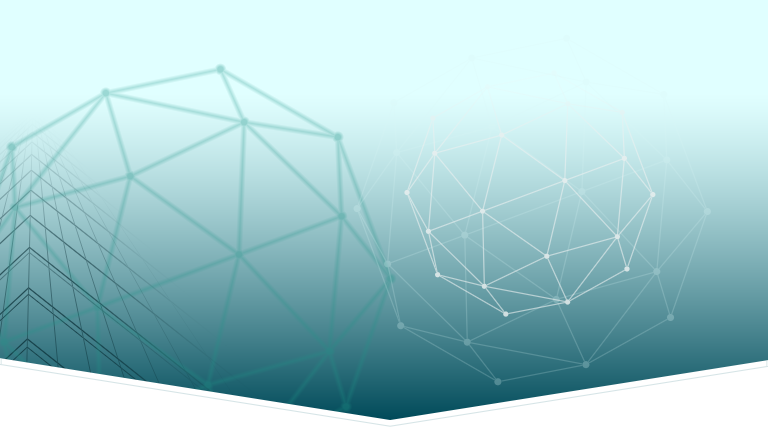
Give the GLSL for this background, as a WebGL 1 fragment shader.

```glsl
precision highp float;
uniform vec2 u_resolution;

float segmentDistance(vec2 p, vec2 a, vec2 b) {
  vec2 ab = b - a;
  vec2 ap = p - a;
  return length(ap - ab * clamp(dot(ap, ab) / dot(ab, ab), 0.0, 1.0));
}

float stroke(float dist, float halfWidth, float soft) {
  return clamp((halfWidth - dist) / soft + 0.5, 0.0, 1.0);
}

// Mirrors a vertex into one quadrant, then leans the solid slightly
vec2 project(vec3 v, vec2 side) {
  return v.xy * side - vec2(0.0, 0.058 * v.z);
}

// Front half of a dodecahedron with raised faces, seen along an edge midpoint
float mesh(vec2 p, vec2 center, float radius, float halfWidth, float dotRadius, float soft) {
  float scale = radius / 1.732;
  vec2 d = (p - center) / scale;
  vec2 q = vec2(0.349 * d.x - 0.937 * d.y, 0.937 * d.x + 0.349 * d.y);
  if (length(q) > 1.95) return 0.0;

  float line = 9.0;
  float node = 9.0;
  for (int i = 0; i < 4; i++) {
    float n = float(i);
    vec2 side = vec2(mod(n, 2.0), floor(n / 2.0)) * 2.0 - 1.0;

    // Corners of the dodecahedron
    vec2 front = project(vec3(0.0, 0.618, 1.618), side);
    vec2 cube = project(vec3(1.0), side);
    vec2 end = project(vec3(1.618, 0.0, 0.618), side);
    vec2 rim = project(vec3(0.618, 1.618, 0.0), side);
    // Raised face centers
    vec2 face = project(vec3(0.911, 0.0, 1.473), side);
    vec2 sideFace = project(vec3(0.0, 1.473, 0.911), side);
    vec2 rimFace = project(vec3(1.473, 0.911, 0.0), side);

    line = min(line, segmentDistance(q, front, project(vec3(0.0, -0.618, 1.618), side)));
    line = min(line, segmentDistance(q, rim, project(vec3(-0.618, 1.618, 0.0), side)));
    line = min(line, segmentDistance(q, cube, front));
    line = min(line, segmentDistance(q, cube, end));
    line = min(line, segmentDistance(q, cube, rim));
    line = min(line, segmentDistance(q, face, front));
    line = min(line, segmentDistance(q, face, cube));
    line = min(line, segmentDistance(q, face, end));
    line = min(line, segmentDistance(q, sideFace, front));
    line = min(line, segmentDistance(q, sideFace, cube));
    line = min(line, segmentDistance(q, sideFace, rim));
    line = min(line, segmentDistance(q, rimFace, cube));
    line = min(line, segmentDistance(q, rimFace, end));
    line = min(line, segmentDistance(q, rimFace, rim));

    node = min(node, min(distance(q, front), distance(q, cube)));
    node = min(node, min(distance(q, end), distance(q, rim)));
    node = min(node, min(distance(q, face), distance(q, sideFace)));
    node = min(node, distance(q, rimFace));
  }
  return max(0.75 * stroke(line * scale, halfWidth, soft), stroke(node * scale, dotRadius, soft));
}

// Tower corner seen from below: floors crowd together toward the apex
float tower(vec2 p, float px) {
  float depth = 0.439 - p.y;
  if (depth < 0.01) return 0.0;
  float dx = p.x - 0.043 + 0.023 * depth;
  float slope = dx > 0.0 ? 0.78 : 0.95;
  float spread = abs(dx) / depth;
  float height = max(depth - slope * abs(dx), 0.005);

  float level = log(height) / 0.235 + 0.877;
  float unit = height * 0.235 / sqrt(1.0 + slope * slope);
  float floors = stroke(abs(fract(level + 0.5) - 0.5) * unit, 0.0008, px);
  float ledges = stroke(abs(fract(level + 0.36) - 0.5) * unit, 0.0006, px);
  ledges *= smoothstep(0.16, 0.24, height);

  float column = abs(fract(spread / 0.115 + 0.5) - 0.5) * 0.115 * depth;
  float columns = 0.65 * stroke(column, 0.0006, px);
  float fade = smoothstep(0.02, 0.27, depth) * (1.0 - smoothstep(0.2, 0.82, spread));
  return max(max(floors, ledges), columns) * fade;
}

void main() {
  vec2 p = gl_FragCoord.xy / u_resolution.x;
  p.y += 0.5 * (0.5625 - u_resolution.y / u_resolution.x);
  float px = 1.0 / u_resolution.x;

  // Pale sky falling to deep teal
  float fall = clamp((0.443 - p.y) / 0.427, 0.0, 1.0);
  vec3 color = mix(vec3(0.88, 1.0, 1.0), vec3(0.0, 0.29, 0.35), pow(fall, 1.25));

  color = mix(color, vec3(0.03, 0.17, 0.20), 0.72 * tower(p, px));

  // Blurred green mesh, faint large mesh, crisp white mesh
  float green = mesh(p, vec2(0.233, 0.202), 0.2755, 0.0024, 0.0058, 0.0045);
  color = mix(color, vec3(0.12, 0.58, 0.53), 0.36 * green);
  float faint = mesh(p, vec2(0.693, 0.289), 0.228, 0.0008, 0.0046, px);
  color = mix(color, vec3(0.85, 0.96, 0.96), 0.27 * faint);
  float white = mesh(p, vec2(0.690, 0.3105), 0.160, 0.0008, 0.0034, px);
  float topFade = 1.0 - 0.75 * smoothstep(0.37, 0.46, p.y);
  color = mix(color, vec3(0.92, 0.94, 0.94), 0.82 * white * topFade);

  // White chevron with a thin gray outline below
  float below = (0.0156 + 0.1585 * abs(p.x - 0.508) - p.y) * 0.988;
  color = mix(color, vec3(1.0), clamp(below / px + 0.5, 0.0, 1.0));
  float outline = stroke(abs(below - 0.008), 0.0007, px);
  float tick = stroke(abs(abs(p.x - 0.5) - 0.4985), 0.0006, px);
  outline = max(outline, tick * step(0.001, below) * step(below, 0.008));
  color = mix(color, vec3(0.80, 0.87, 0.88), 0.8 * outline);

  gl_FragColor = vec4(color, 1.0);
}
```
